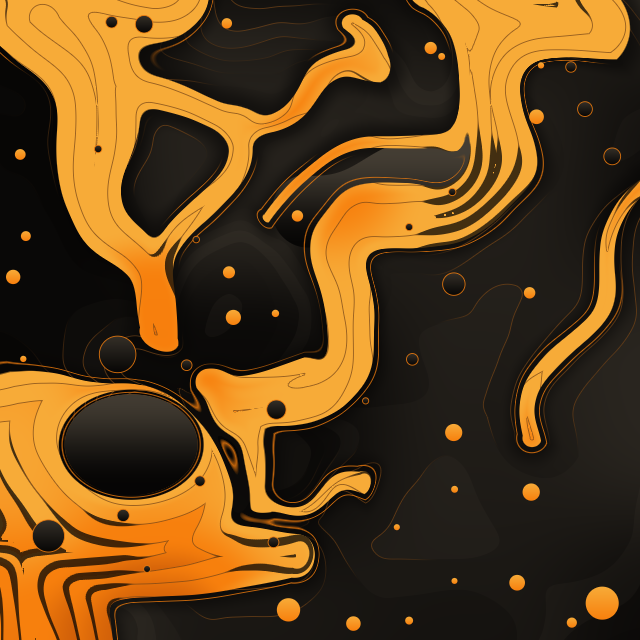
Reproduce this background procedurally as a WebGL 2 fragment shader.

```glsl
#version 300 es
precision highp float;
// Molten amber streams winding through layered black lacquer.
// Tapered, swaying strokes melt into one distance field; contours of it
// and of warped noise give the marbling, hashed cells the droplets.
uniform vec2 u_resolution;
out vec4 fragColor;

const vec3 BLACK = vec3(.025, .021, .018), SLATE = vec3(.205, .185, .155);
const vec3 BRONZE = vec3(.46, .27, .09), BURNT = vec3(.8, .36, .03);
const vec3 AMBER = vec3(.97, .5, .05), HONEY = vec3(.97, .67, .22);
const float TAU = 6.28319;
const float MELT = .025;         // blend radius between streams
const float WOBBLE = .045;       // irregularity of stream edges
const float HAIRLINE = .0007;    // half width of thin contours
const float STREAM_LINES = 34.;  // contours per unit in the amber
const float DARK_LEVELS = 13.;   // height steps of the lacquer
const vec2 OVAL_CENTRE = vec2(.205, .305), OVAL_RADII = vec2(.104, .079);

float hash(vec2 p) {
  vec3 q = fract(p.xyx * .1031);
  q += dot(q, q.yzx + 33.33);
  return fract((q.x + q.y) * q.z);
}

float noise(vec2 p) {
  vec2 i = floor(p), f = fract(p), e = vec2(0, 1);
  f = f * f * f * (f * (f * 6. - 15.) + 10.);
  return mix(mix(hash(i), hash(i + e.yx), f.x), mix(hash(i + e), hash(i + 1.), f.x), f.y);
}

float softNoise(vec2 p) { return .72 * noise(p) + .28 * noise(p * 2.1 + 17.); }

vec2 warp(vec2 p, float scale, float amount) {
  return p + amount * (vec2(softNoise(p * scale + 3.), softNoise(p * scale + 41.)) - .5);
}

// Tapered stroke along ends.xy - ends.zw; shape = radii, sway, waves.
float stream(vec2 p, vec4 ends, vec4 shape, float phase) {
  vec2 axis = ends.zw - ends.xy, q = p - ends.xy;
  float len = length(axis);
  axis /= len;
  float t = dot(q, axis) / len, c = clamp(t, 0., 1.), angle = TAU * shape.w * c + phase;
  float slope = shape.z * TAU * shape.w / len * cos(angle);
  float side = q.x * axis.y - q.y * axis.x - shape.z * sin(angle);
  return length(vec2((t - c) * len, side * inversesqrt(1. + slope * slope))) - mix(shape.x, shape.y, c);
}

// Melts one more stream into the distance d.
void pour(inout float d, vec2 p, vec4 ends, vec4 shape, float phase) {
  float s = stream(p, ends, shape, phase), h = max(MELT - abs(d - s), 0.);
  d = min(d, s) - .25 * h * h / MELT;
}

float oval(vec2 p) { return (length((p - OVAL_CENTRE) / OVAL_RADII) - 1.) * OVAL_RADII.y; }

// Signed distance to the amber liquid.
float liquid(vec2 point) {
  vec2 p = warp(point, 6., WOBBLE);
  float d = 9.;
  // main river and its fine branch
  pour(d, p, vec4(.395, .355, .895, .965), vec4(.032, .066, .065, 2.03), -.36);
  pour(d, p, vec4(.33, .415, .47, .42), vec4(.011, .026, .01, .5), 0.);
  pour(d, p, vec4(.67, 1.02, .86, 1), vec4(.03, .07, 0, 1), 0.);
  pour(d, p, vec4(.42, .65, .7, .79), vec4(.006, .011, -.055, .5), 0.);
  pour(d, p, vec4(.7, .79, .69, .99), vec4(.01, .016, .035, .5), 0.);
  // upper left loops
  pour(d, p, vec4(.02, 1.03, .24, 1), vec4(.06, .075, 0, 1), 0.);
  pour(d, p, vec4(.1, .97, .25, .47), vec4(.085, .012, .03, 1.5), 2.6);
  pour(d, p, vec4(.17, .87, .37, .81), vec4(.026, .02, -.02, .5), 0.);
  pour(d, p, vec4(.37, .82, .25, .48), vec4(.017, .022, -.032, 1), 0.);
  pour(d, p, vec4(.38, .81, .57, .91), vec4(.012, .023, .018, 1), 0.);
  pour(d, p, vec4(.57, .91, .55, .97), vec4(.023, .015, .012, .5), 0.);
  // lower left pool
  pour(d, p, vec4(.02, .23, .21, .23), vec4(.19, .165, 0, 1), 0.);
  pour(d, p, vec4(.03, .25, .06, -.05), vec4(.1, .13, 0, 1), 0.);
  pour(d, p, vec4(.22, .15, .45, .135), vec4(.08, .034, .015, .5), 0.);
  // narrow trickles
  pour(d, p, vec4(.34, .41, .42, .215), vec4(.018, .007, -.025, .6), 0.);
  pour(d, p, vec4(.42, .215, .56, .24), vec4(.005, .016, .012, 1), 0.);
  pour(d, p, vec4(1.02, .72, .84, .31), vec4(.011, .013, .025, 1.5), 0.);
  return max(d, .007 - oval(point));
}

float cover(float d, float pixel) { return clamp(.5 - d / pixel, 0., 1.); }

// Distance to the nearest whole-number contour of v.
float contour(float v, float pixel) {
  return abs(fract(v + .5) - .5) / max(length(vec2(dFdx(v), dFdy(v))) / pixel, 1.);
}

void main() {
  float pixel = 1. / min(u_resolution.x, u_resolution.y);
  vec2 p = gl_FragCoord.xy * pixel, q = warp(warp(p, 3., .3), 7., .07);
  float d = liquid(p);

  // lacquer: stepped heights with hairline rims
  float height = DARK_LEVELS * softNoise(q * 2.6) + 2.2 * exp(-max(d, 0.) / .04);
  float blend = smoothstep(1. - min(fwidth(height), .9), 1., fract(height));
  float tone = mix(hash(vec2(floor(height), 5)), hash(vec2(floor(height) + 1., 5)), blend);
  float glow = smoothstep(.2, .85, noise(p * 2.7 + 8.) + .25 * (p.y - .5));
  float light = clamp(.33 * tone + .65 * glow - .03, 0., 1.) * mix(.45, 1., smoothstep(0., .035, d));
  float rims = smoothstep(.42, .72, noise(p * 5. + 60.)) * cover(contour(height, pixel) - HAIRLINE, pixel);
  vec3 color = mix(mix(BLACK, SLATE, light), BRONZE, .75 * rims);

  // glossy dark pool beside the river
  float pool = stream(p, vec4(.48, .67, .71, .73), vec4(.055, .06, .01, 1), 0.);
  color = mix(color, mix(BLACK, SLATE * 1.3, smoothstep(.61, .77, p.y)), cover(pool, pixel));

  // amber: toned bands, hairlines and black slivers
  float flow = d * STREAM_LINES + 3.2 * softNoise(q * 3.5 + 20.);
  float shade = noise(p * 4. + 30.) + .35 * (hash(vec2(floor(flow), 2)) - .5) + .3 * (p.y - .5);
  vec3 amber = mix(BURNT, AMBER, smoothstep(.02, .34, shade));
  amber = mix(amber, HONEY, smoothstep(.38, .8, shade + .15 * smoothstep(-.02, 0., d)));
  float sliver = smoothstep(.66, .95, noise(p * 7. + 11.));
  float line = cover(contour(flow, pixel) - HAIRLINE - .006 * sliver, pixel);
  amber = mix(amber, mix(BRONZE, BLACK, smoothstep(0., .2, sliver)), .75 * line);
  float rim = cover(abs(d - .008) - HAIRLINE, pixel) * smoothstep(.35, .6, noise(p * 6.));
  color = mix(mix(color, AMBER, .8 * rim), amber, cover(d, pixel));

  // large glossy oval
  float egg = oval(p), lift = (p.y - OVAL_CENTRE.y) / OVAL_RADII.y;
  color = mix(color, mix(BLACK, SLATE * 1.25, smoothstep(-.8, 1., lift)), cover(egg, pixel));
  color = mix(color, AMBER, .8 * cover(abs(egg - .003) - HAIRLINE, pixel));

  // droplets on the lacquer, dark bubbles in the amber
  for (float cells = 8.; cells < 16.; cells += 7.) {
    vec2 cell = floor(p * cells), id = cell + cells * 9.;
    vec2 jitter = vec2(hash(id + 21.), hash(id + 35.)) - .5, centre = (cell + .5 + .45 * jitter) / cells;
    float radius = mix(.07, .23, pow(hash(id + 4.), 2.)) / cells, depth = liquid(centre);
    if (min(abs(depth), oval(centre)) < radius + .005 || hash(id + 50.) > 2.8 / cells) continue;
    float drop = length(p - centre) - radius;
    lift = clamp(.5 + .5 * (p.y - centre.y) / radius, 0., 1.);
    bool bubble = depth < 0. || hash(id + 9.) > .75;
    color = mix(color, bubble ? mix(BLACK, SLATE, lift) : mix(AMBER, HONEY, lift), cover(drop, pixel));
    if (bubble) color = mix(color, AMBER, .85 * cover(abs(drop) - HAIRLINE, pixel));
  }
  fragColor = vec4(color, 1);
}
```
